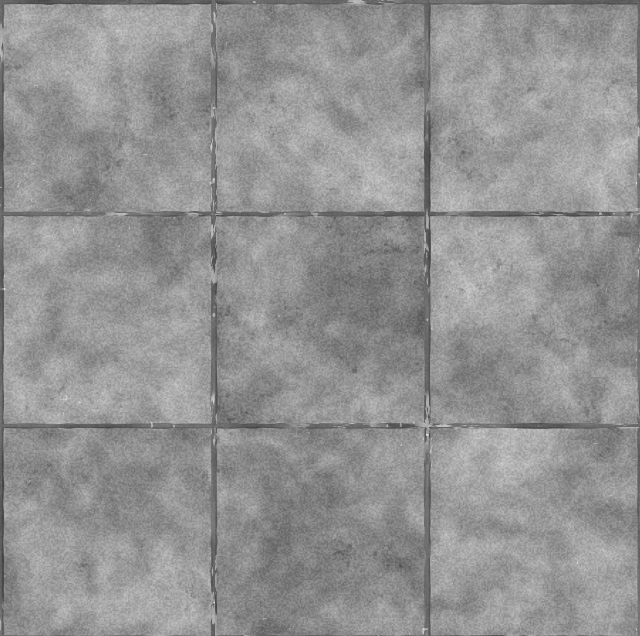
Give the GLSL for this texture, as a Shadertoy shader.

```glsl
float hash(vec2 p) {
    vec3 q = fract(vec3(p.xyx) * 0.1031);
    q += dot(q, q.yzx + 33.33);
    return fract((q.x + q.y) * q.z);
}

float noise(vec2 p) {
    vec2 i = floor(p), f = fract(p);
    f = f * f * (3.0 - 2.0 * f);
    return mix(mix(hash(i), hash(i + vec2(1, 0)), f.x),
               mix(hash(i + vec2(0, 1)), hash(i + vec2(1, 1)), f.x), f.y);
}

float fbm(vec2 p) {
    float sum = 0.0, amp = 0.516;
    for (int i = 0; i < 5; i++) {
        sum += amp * noise(p);
        p = mat2(1.6, 1.2, -1.2, 1.6) * p + 17.3;
        amp *= 0.5;
    }
    return sum;
}

// Cement face: broad clouds, mottling, grain, pits and pale specks
float tileShade(vec2 p, vec2 cell) {
    vec2 q = p + 37.0 * vec2(hash(cell + 3.1), hash(cell + 8.7)) + 20.0;
    vec2 warp = vec2(fbm(q * 2.0), fbm(q * 2.0 + 40.0)) - 0.5;
    float cloud = fbm(q * 2.1 + warp * 0.8);
    float mottle = fbm(q * 11.0 + warp * 3.0);
    float grain = noise(q * 150.0) - 0.5;
    float shade = 0.59 + 0.32 * (cloud - 0.5) + 0.22 * (mottle - 0.5) + 0.13 * grain;
    shade += 0.02 * (hash(cell + 5.0) - 0.5);

    float worn = smoothstep(0.48, 0.68, fbm(q * 4.0 + 70.0));
    shade -= 0.09 * worn * smoothstep(0.62, 0.78, fbm(q * 34.0));
    shade += 0.13 * smoothstep(0.93, 0.99, noise(q * 65.0 + 11.0))
                  * smoothstep(0.55, 0.75, noise(q * 8.0));
    return shade;
}

// Grout: streaks along the joint, dark stretches and chipped white residue
float groutShade(float along, float across, float id) {
    vec2 q = vec2(along, across) + vec2(id * 7.3 + 5.0, 3.0);
    float shade = 0.43 + 0.16 * (fbm(q * vec2(7.0, 70.0)) - 0.5);
    shade += 0.05 * (noise(q * 140.0) - 0.5);
    shade -= 0.08 * smoothstep(0.5, 0.85, noise(q * vec2(3.0, 1.0) + 9.0));
    float residue = smoothstep(0.54, 0.82, noise(q * vec2(4.5, 1.0) + 30.0));
    float flakes = smoothstep(0.46, 0.64, fbm(q * vec2(18.0, 85.0)));
    return shade + 0.32 * residue * flakes;
}

void mainImage(out vec4 fragColor, in vec2 fragCoord) {
    vec2 p = 3.0 * fragCoord / iResolution.xy + vec2(-0.003, 0.009);
    float px = 3.0 / min(iResolution.x, iResolution.y);
    vec2 cell = floor(p);
    vec2 joint = floor(p + 0.5);
    vec2 offset = p - joint;

    // Distance into the tile from each joint, with slightly ragged edges
    vec2 ragged = vec2(noise(p.yx * vec2(22.0, 5.0) + 4.0),
                       noise(p * vec2(22.0, 5.0) + 8.0)) - 0.5;
    vec2 inset = abs(offset) - vec2(0.0145, 0.0115) - 0.005 * ragged;
    float edge = min(inset.x, inset.y);
    float face = smoothstep(-0.5 * px - 0.001, 0.5 * px + 0.001, edge);

    // Rubbed rim of the tile
    float shade = tileShade(p, cell);
    float rim = 1.0 - smoothstep(0.0, 0.016, edge);
    shade += rim * 0.2 * (fbm(p * 20.0 + 50.0) - 0.43);
    shade -= 0.025 * (1.0 - smoothstep(0.0, 0.07, edge));

    // Joints, with a shadow line beside the tile edge
    bool vertical = inset.x < inset.y;
    float grout = vertical ? groutShade(p.y, offset.x, joint.x)
                           : groutShade(p.x, offset.y, joint.y + 5.0);
    float side = vertical ? offset.x : -offset.y;
    grout -= 0.07 * smoothstep(0.002, 0.011, side);

    // Loose white chips scattered along the joints
    float chip = smoothstep(0.84, 0.93, noise(p * 48.0 + 6.0))
               * smoothstep(0.62, 0.8, noise(p * 6.0 + 13.0))
               * (1.0 - smoothstep(0.0, 0.012, edge));
    shade = mix(grout, shade, face) + 0.25 * chip;

    fragColor = vec4(vec3(clamp(shade, 0.0, 1.0)), 1.0);
}
```
